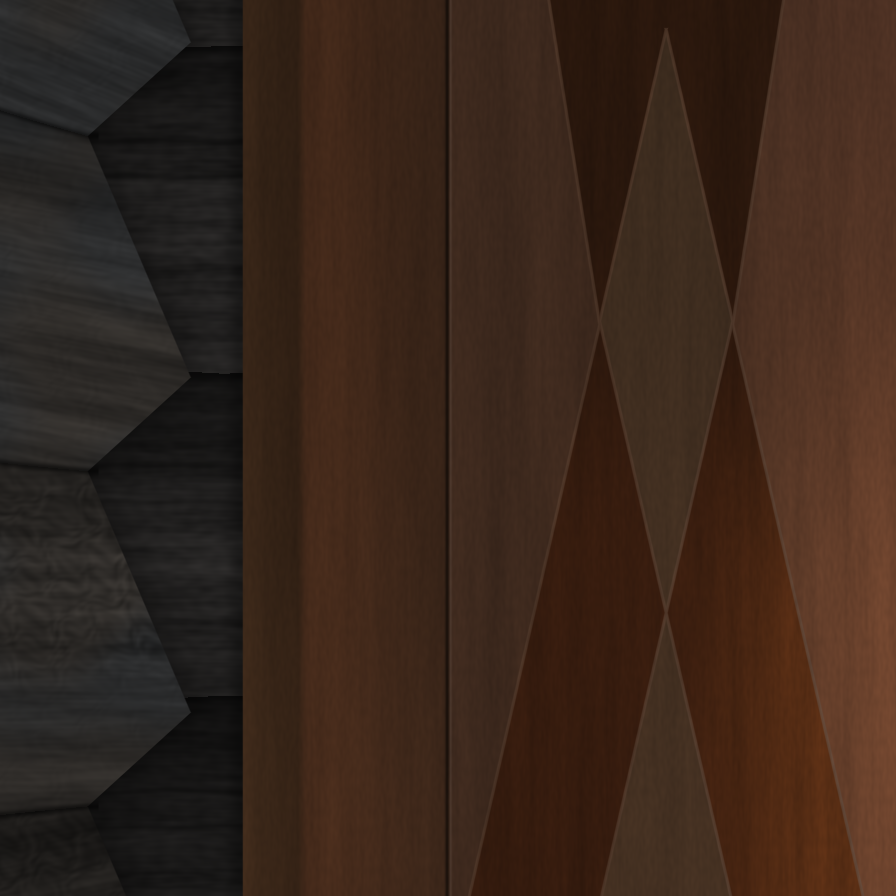
A Shadertoy shader for this texture:

```glsl
// A dim timber wall: hewn grey log ends on the left, a plain wooden post,
// and a veneered panel with inlaid diamonds lit by a warm glow at lower right.
// Shapes come from folded distances; wood fibre is stretched gradient noise.
#define POST_LEFT 0.271
#define POST_STEP 0.336
#define PANEL_LEFT 0.501
#define INLAY_X 0.7435
#define WAIST_Y 0.362
#define WAIST_HALF 0.0742
#define DIAMOND_TOP 0.033
#define DIAMOND_LEN 0.651
#define LOG_TOP 0.152
#define LOG_PITCH 0.374
#define LINE_HALF 0.0017
#define GRAIN 0.16

vec2 gradientAt(vec2 cell) {
    float a = 6.2832 * fract(sin(dot(cell, vec2(127.1, 311.7))) * 43758.5);
    return vec2(cos(a), sin(a));
}

float gradientNoise(vec2 p) {
    vec2 i = floor(p), f = p - i;
    vec2 u = f * f * f * (f * (f * 6.0 - 15.0) + 10.0), e = vec2(0, 1);
    return mix(
        mix(dot(gradientAt(i), f), dot(gradientAt(i + e.yx), f - e.yx), u.x),
        mix(dot(gradientAt(i + e.xy), f - e.xy), dot(gradientAt(i + 1.0), f - 1.0), u.x),
        u.y);
}

// Fibres run along the second coordinate.
float fibre(vec2 p) {
    float sum = 0.0, gain = 0.6;
    vec2 scale = vec2(28.0, 1.3);
    for (int i = 0; i < 4; i++) {
        sum += gain * gradientNoise(p * scale + float(i) * 17.3);
        scale *= vec2(2.1, 2.7);
        gain *= 0.75;
    }
    return sum;
}

float cover(float d) {
    float aa = 0.9 / iResolution.y;
    return 1.0 - smoothstep(-aa, aa, d);
}

float ridge(float d, float width) {
    return exp(-d * d / (width * width));
}

// Overlapping log ends in front of darker horizontal logs.
vec3 logWall(vec2 p) {
    // Recessed logs: dark under each seam, lighter towards the next.
    float back = (p.y - 0.052 + 0.004 * gradientNoise(p * 14.0)) / 0.363;
    float b = fract(back);
    float rough = fibre(p.yx + 3.0);
    float chips = gradientNoise(p * vec2(65.0, 110.0));
    float tone = mix(0.085, 0.132, smoothstep(0.1, 0.6, b));
    tone *= 1.0 - 0.55 * ridge(b * 0.363, 0.008);
    tone *= 1.0 - 0.3 * ridge(b - 0.29, 0.012) - 0.25 * ridge(b - 0.4, 0.01);
    tone *= 1.0 - 0.22 * smoothstep(0.6, 1.0, p.y);
    vec3 col = tone * vec3(1.04, 1.0, 0.98) * (1.0 + 0.55 * rough + 0.18 * chips);

    // End faces: a slow slope out, then a steep return to the next face.
    float tilt = 0.28 - 0.5 * (p.y - LOG_TOP);
    float s = (p.y - LOG_TOP - tilt * min(p.x - 0.098, 0.0)) / LOG_PITCH;
    float row = floor(s), t = s - row;
    float reach = mix(0.098, 0.213, min(t / 0.72, (1.0 - t) / 0.28));
    float d = (p.x - reach) * 0.85;
    float cut = fibre(vec2(p.y - 0.2 * p.x * (1.0 - row), p.x) * 0.8 + row * 5.0);
    float bumps = gradientNoise(p * vec2(75.0, 95.0) + 2.0 * gradientNoise(p * 30.0));
    float mottled = smoothstep(0.5, 1.0, row) * (1.0 - smoothstep(0.45, 0.7, t));
    float face = mix(0.132, 0.178, smoothstep(0.0, 0.35, t) * (1.0 - 0.3 * t));
    face *= 1.0 - 0.28 * step(1.5, row);
    face *= 1.0 + 0.5 * cut + mix(0.08, 0.32, mottled) * bumps;
    vec3 tint = mix(vec3(0.98, 1.0, 1.02), vec3(1.07, 1.0, 0.93),
                    smoothstep(-0.2, 0.3, gradientNoise(p * 6.0 + row * 4.0) + 0.15 * row));
    col *= 1.0 - 0.3 * exp(-max(d, 0.0) * 45.0);
    col = mix(col, face * tint, cover(d));
    float seam = min(t, 1.0 - t) * LOG_PITCH;
    col *= 1.0 - 0.5 * ridge(seam, 0.004) * cover(p.x - 0.11);
    return col * (1.0 - 0.3 * smoothstep(POST_LEFT - 0.025, POST_LEFT, p.x));
}

// Flat post with a darker bevel on its outer side.
vec3 post(vec2 p) {
    vec3 bevel = mix(vec3(0.225, 0.150, 0.095), vec3(0.195, 0.128, 0.080),
                     smoothstep(POST_LEFT, POST_STEP, p.x));
    vec3 flank = mix(vec3(0.268, 0.163, 0.103), vec3(0.222, 0.142, 0.094),
                     smoothstep(POST_STEP + 0.02, PANEL_LEFT, p.x));
    vec3 col = mix(bevel, flank, smoothstep(POST_STEP - 0.005, POST_STEP + 0.007, p.x));
    return col * (0.94 + 0.12 * smoothstep(0.2, 1.0, p.y));
}

// Veneer, flared dark inlay, then diamonds, with pale joints between.
vec3 panel(vec2 p) {
    float glow = exp(-dot((p - vec2(1.04, 0.82)) * vec2(4.2, 1.8),
                          (p - vec2(1.04, 0.82)) * vec2(4.2, 1.8)));
    float side = smoothstep(0.7, 1.0, p.x);
    vec3 col = mix(vec3(0.235, 0.157, 0.113), vec3(0.285, 0.182, 0.133), side);
    col += vec3(0.15, 0.085, 0.045) * glow;

    float axis = abs(p.x - INLAY_X), drop = p.y - WAIST_Y;
    float flare = axis - WAIST_HALF - max(-0.157 * drop, 0.228 * drop);
    vec3 dark = mix(vec3(0.158, 0.088, 0.048), vec3(0.205, 0.105, 0.054),
                    smoothstep(0.2, 0.65, p.y));
    dark += vec3(0.09, 0.052, 0.018) * smoothstep(0.72, 0.94, p.x) * smoothstep(0.35, 0.75, p.y);
    dark += vec3(0.07, 0.03, 0.01) * glow;
    col = mix(col, dark * (1.0 + 0.12 * fibre(p * 1.7)), cover(flare));

    float phase = fract((p.y - DIAMOND_TOP) / DIAMOND_LEN);
    float gem = axis - WAIST_HALF * (1.0 - abs(2.0 * phase - 1.0));
    gem = max(gem, DIAMOND_TOP - p.y);
    vec3 ash = mix(vec3(0.225, 0.163, 0.113), vec3(0.268, 0.190, 0.132), p.y);
    col = mix(col, ash, cover(gem));
    float joint = max(cover(abs(flare) - LINE_HALF), cover(abs(gem) - LINE_HALF));
    return mix(col, vec3(0.305, 0.215, 0.160) + 0.1 * glow, 0.75 * joint);
}

void mainImage(out vec4 fragColor, in vec2 fragCoord) {
    vec2 p = fragCoord / iResolution.xy;
    p.y = 1.0 - p.y; // measured downwards from the top
    vec3 wood = mix(panel(p), post(p), cover(p.x - PANEL_LEFT));
    float pores = gradientNoise(p * vec2(260.0, 90.0));
    wood *= 1.0 + GRAIN * fibre(p) + 0.07 * pores;
    // Groove and its lit lip where post meets panel.
    wood *= 1.0 - 0.55 * ridge(p.x - PANEL_LEFT + 0.002, 0.0022);
    wood += 0.055 * ridge(p.x - PANEL_LEFT - 0.002, 0.0014);
    vec3 col = mix(wood, logWall(p), cover(p.x - POST_LEFT));
    fragColor = vec4(clamp(col, 0.0, 1.0), 1.0);
}
```
